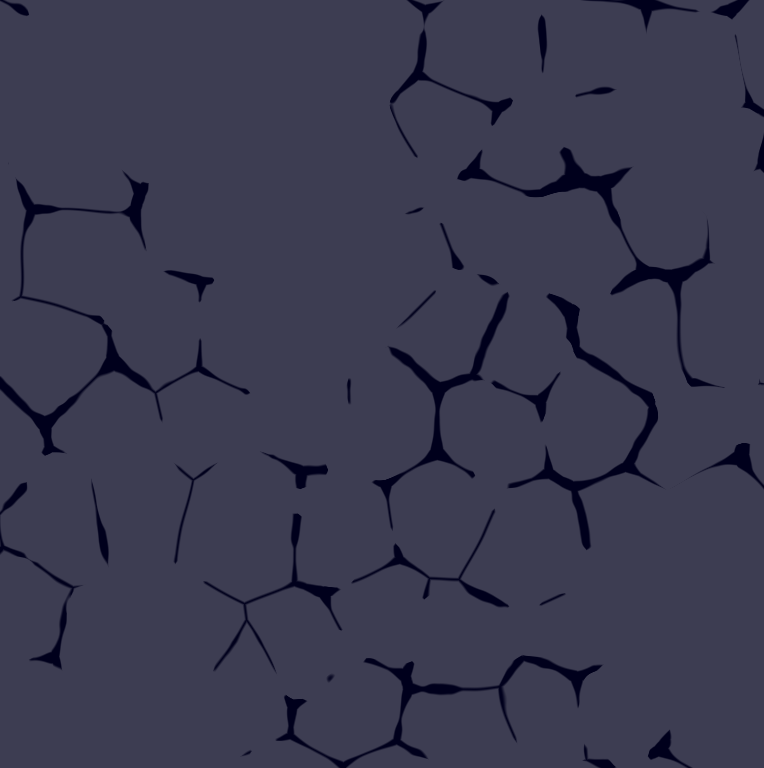
A WebGL 2 fragment shader for this pattern:

```glsl
#version 300 es
precision highp float;

uniform vec2 u_resolution;
out vec4 outColor;

const vec3 SLATE = vec3(0.24, 0.24, 0.32);
const vec3 INK = vec3(0.0, 0.0, 0.11);

const float CELLS = 8.0;           // cells along the canvas height
const float JITTER = 0.62;         // irregularity of the cells
const float CLUSTER_FREQ = 4.2;    // size of the inked regions
const float GAP_FREQ = 21.0;       // length of the broken strokes
const float SWELL_FREQ = 19.0;     // spacing of the thick stretches
const float WARP_FREQ = 13.0;
const float WARP = 0.016;          // bend of the strokes
const float ROUGH_FREQ = 75.0;
const float ROUGH = 0.0028;        // raggedness of the outline
const float THIN = 0.0015;         // half widths of the strokes
const float THICK = 0.0058;
const float KNOT = 0.0075;         // extra half width at junctions
const float KNOT_REACH = 0.36;
const float ABSENT = -0.006;       // width that erases a stroke
const float SOFTNESS = 0.0018;

vec2 hash2(vec2 p) {
    vec3 q = fract(p.xyx * vec3(0.1031, 0.1030, 0.0973));
    q += dot(q, q.yzx + 33.33);
    return fract((q.xx + q.yz) * q.zy);
}

float noise(vec2 p) {
    vec2 i = floor(p), f = fract(p);
    f = f * f * (3.0 - 2.0 * f);
    float low = mix(hash2(i).x, hash2(i + vec2(1, 0)).x, f.x);
    float high = mix(hash2(i + vec2(0, 1)).x, hash2(i + vec2(1, 1)).x, f.x);
    return mix(low, high, f.y);
}

// Staggered rows make the cells nearly hexagonal.
vec2 seedPoint(vec2 cell) {
    float stagger = 0.5 * mod(cell.y, 2.0);
    return cell + vec2(stagger, 0.0) + 0.5 + JITTER * (hash2(cell + 57.0) - 0.5);
}

// x: distance to the nearest cell wall, y: closeness measure to a junction
vec2 cellWalls(vec2 p) {
    vec2 base = floor(p), nearest = vec2(0.0);
    vec3 ranked = vec3(9.0);
    for (int y = -2; y <= 2; y++) {
        for (int x = -2; x <= 2; x++) {
            vec2 offset = seedPoint(base + vec2(x, y)) - p;
            float d = length(offset);
            if (d < ranked.x) {
                ranked = vec3(d, ranked.xy);
                nearest = offset;
            } else if (d < ranked.y) {
                ranked = vec3(ranked.x, d, ranked.y);
            } else {
                ranked.z = min(ranked.z, d);
            }
        }
    }
    float wall = 9.0;
    for (int y = -2; y <= 2; y++) {
        for (int x = -2; x <= 2; x++) {
            vec2 offset = seedPoint(base + vec2(x, y)) - p;
            vec2 across = offset - nearest;
            if (dot(across, across) > 0.00001) {
                wall = min(wall, dot(0.5 * (nearest + offset), normalize(across)));
            }
        }
    }
    return vec2(wall, ranked.z - ranked.x);
}

// Half width of the stroke, negative where the stroke is broken.
float strokeWidth(vec2 p, float junction) {
    float cluster = smoothstep(0.43, 0.53, noise(p * CLUSTER_FREQ + 11.3));
    float unbroken = smoothstep(0.27, 0.43, noise(p * GAP_FREQ + 31.7));
    float swell = smoothstep(0.48, 0.78, noise(p * SWELL_FREQ + 83.1));
    float knot = smoothstep(KNOT_REACH, 0.0, junction);
    knot *= smoothstep(0.2, 0.6, noise(p * SWELL_FREQ * 0.5 + 5.9));
    float width = THIN + (THICK - THIN) * swell + KNOT * knot;
    width += ROUGH * (noise(p * ROUGH_FREQ) - 0.5) * max(swell, knot);
    return mix(ABSENT, width, cluster * unbroken);
}

void main() {
    vec2 p = gl_FragCoord.xy / u_resolution.y;
    vec2 bend = vec2(noise(p * WARP_FREQ), noise(p * WARP_FREQ + 41.0)) - 0.5;
    vec2 walls = cellWalls((p + WARP * bend) * CELLS);

    // Ink the walls with a slightly soft outline.
    float edge = walls.x / CELLS - strokeWidth(p, walls.y);
    float soft = max(SOFTNESS, 0.75 / u_resolution.y);
    float ink = 1.0 - smoothstep(-soft, soft, edge);
    outColor = vec4(mix(SLATE, INK, ink), 1.0);
}
```
